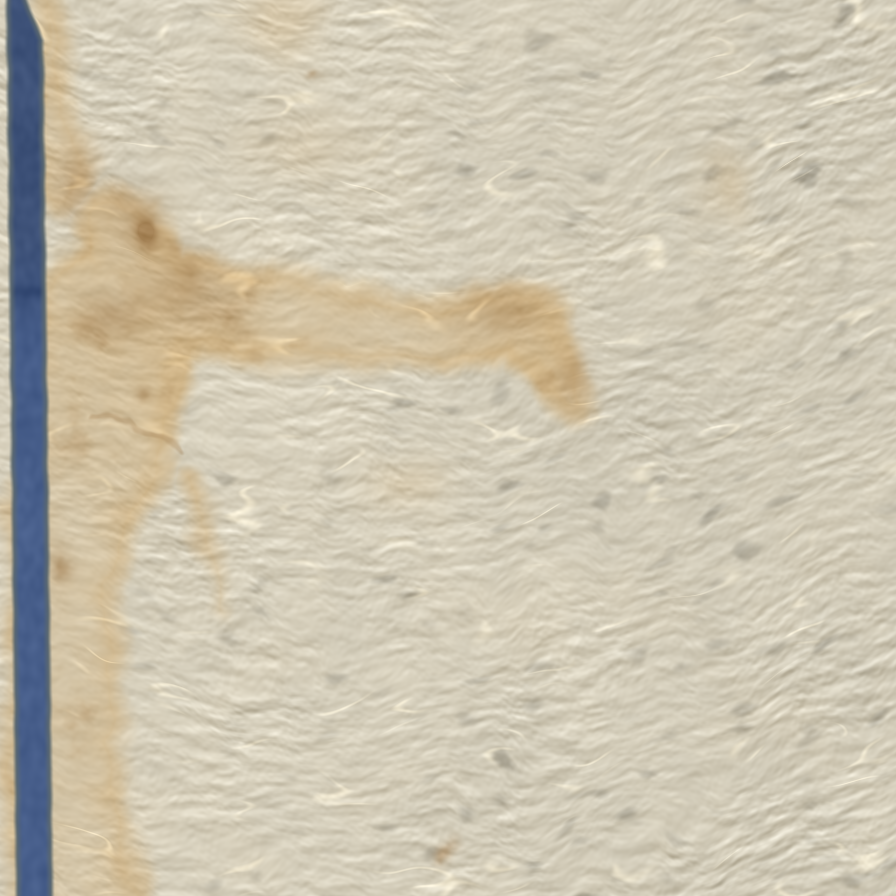
Give the GLSL for this texture, as a Shadertoy shader.

```glsl
// Fibrous aged paper with a branching tan water stain and a blue stripe at the left.
#define PAPER_LIGHT vec3(0.865, 0.835, 0.755)
#define PAPER_SHADE vec3(0.765, 0.745, 0.680)
#define STAIN_TAN   vec3(0.815, 0.710, 0.535)
#define STAIN_DEEP  vec3(0.610, 0.470, 0.295)
#define STRIPE_BLUE vec3(0.275, 0.365, 0.540)
#define STRIPE_WIDTH 0.041
#define RELIEF 0.105
#define CREASE 0.10
#define STAIN_SOFT 0.013
#define RAGGED 0.014

vec2 gradient(vec2 cell) {
    vec3 h = fract(vec3(cell.xyx) * vec3(0.1031, 0.1030, 0.0973));
    h += dot(h, h.yzx + 33.33);
    return 2.0 * fract((h.xx + h.yz) * h.zy) - 1.0;
}

// Gradient noise, roughly -1 to 1
float noise(vec2 p) {
    vec2 i = floor(p), f = p - i;
    vec2 w = f * f * f * (f * (f * 6.0 - 15.0) + 10.0);
    vec2 e = vec2(0.0, 1.0);
    float low = mix(dot(gradient(i), f), dot(gradient(i + e.yx), f - e.yx), w.x);
    float high = mix(dot(gradient(i + e), f - e), dot(gradient(i + 1.0), f - 1.0), w.x);
    return 1.5 * mix(low, high, w.y);
}

float fbm(vec2 p) {
    float sum = 0.0, amp = 0.6;
    for (int k = 0; k < 4; k++) {
        sum += amp * noise(p);
        p = mat2(1.6, 1.2, -1.2, 1.6) * p + 7.3;
        amp *= 0.5;
    }
    return sum;
}

// Bends the grain: falling at the left, rising at the right
vec2 grain(vec2 p) {
    p.y -= 0.28 * (p.x - 0.38) * (p.x - 0.38);
    return p + vec2(0.0, 0.022) * noise(p * 7.0 + 3.0) + 0.006 * noise(p * 21.0);
}

float fibres(vec2 p) {
    vec2 q = grain(p);
    return noise(q * vec2(24.0, 62.0)) + 0.55 * noise(q * vec2(53.0, 121.0) + 9.0)
         + 0.25 * noise(q * vec2(130.0, 210.0));
}

// Tapered capsule; xy is an end, z its radius
float limb(vec2 p, vec3 a, vec3 b) {
    vec2 pa = p - a.xy, ba = b.xy - a.xy;
    float t = clamp(dot(pa, ba) / dot(ba, ba), 0.0, 1.0);
    return length(pa - ba * t) - mix(a.z, b.z, t);
}

float spot(vec2 p, vec2 centre, vec2 size) {
    vec2 q = (p - centre) / size;
    return exp(-dot(q, q));
}

float stainDistance(vec2 p) {
    // Column beside the stripe
    float d = limb(p, vec3(0.05, 1.0, 0.018), vec3(0.065, 0.80, 0.04));
    d = min(d, limb(p, vec3(0.13, 0.745, 0.045), vec3(0.15, 0.66, 0.09)));
    d = min(d, limb(p, vec3(0.13, 0.65, 0.095), vec3(0.105, 0.49, 0.088)));
    d = min(d, limb(p, vec3(0.10, 0.49, 0.088), vec3(0.065, 0.35, 0.063)));
    d = min(d, limb(p, vec3(0.065, 0.35, 0.063), vec3(0.075, 0.20, 0.07)));
    d = min(d, limb(p, vec3(0.065, 0.18, 0.07), vec3(0.085, 0.0, 0.08)));
    // Arm reaching right, with its hooked end
    d = min(d, limb(p, vec3(0.22, 0.66, 0.063), vec3(0.45, 0.627, 0.046)));
    d = min(d, limb(p, vec3(0.45, 0.627, 0.046), vec3(0.585, 0.635, 0.049)));
    d = min(d, limb(p, vec3(0.585, 0.63, 0.05), vec3(0.638, 0.555, 0.026)));
    // Thin run below the body
    return min(d, limb(p, vec3(0.21, 0.47, 0.012), vec3(0.25, 0.32, 0.004)));
}

void mainImage(out vec4 fragColor, in vec2 fragCoord) {
    vec2 p = fragCoord / iResolution.xy;
    float cloud = fbm(p * 5.0 + 2.0), mottle = fbm(p * 17.0 + 11.0);
    vec2 wobble = RAGGED * vec2(fbm(p * 13.0), fbm(p * 13.0 + 40.0)) * 1.6;
    vec2 s = p + wobble;

    // Paper tone: greyer to the right, with faint warm patches
    float shade = 0.27 + 0.20 * smoothstep(0.3, 0.95, p.x) + 0.30 * cloud + 0.28 * mottle;
    vec3 col = mix(PAPER_LIGHT, PAPER_SHADE, clamp(shade, 0.0, 1.0));
    float warm = spot(s, vec2(0.31, 0.98), vec2(0.05, 0.04)) + spot(s, vec2(0.81, 0.79), vec2(0.03, 0.04))
               + 0.7 * spot(s, vec2(0.46, 0.46), vec2(0.04, 0.03)) + 0.5 * spot(s, vec2(0.33, 0.84), vec2(0.08, 0.05));
    col = mix(col, STAIN_TAN, 0.38 * clamp(warm + 0.3 * fbm(p * 8.0 + 60.0), 0.0, 1.0));

    // Stain: pale inside, stronger at the rim and in the upper body
    float d = stainDistance(s);
    float mask = smoothstep(STAIN_SOFT, -STAIN_SOFT, d);
    float rim = exp(-70.0 * abs(d + 0.018));
    float body = spot(p, vec2(0.18, 0.64), vec2(0.10, 0.15)) + spot(p, vec2(0.59, 0.62), vec2(0.09, 0.07));
    float soak = 0.43 + 0.34 * rim + 0.38 * body + 0.28 * mottle;
    col = mix(col, STAIN_TAN, mask * clamp(soak, 0.0, 1.0));

    // Brown deposits and specks
    float deposit = 0.48 * spot(s, vec2(0.083, 0.795), vec2(0.022, 0.04))
        + 0.42 * spot(s, vec2(0.15, 0.755), vec2(0.025, 0.03)) + 0.65 * spot(p, vec2(0.163, 0.742), vec2(0.01, 0.014))
        + 0.45 * spot(s, vec2(0.125, 0.645), vec2(0.03, 0.027)) + 0.40 * spot(s, vec2(0.21, 0.675), vec2(0.055, 0.045))
        + 0.50 * spot(p, vec2(0.16, 0.56), vec2(0.008)) + 0.55 * spot(s, vec2(0.07, 0.365), vec2(0.013, 0.02))
        + 0.32 * spot(s, vec2(0.56, 0.65), vec2(0.05, 0.03)) + 0.35 * spot(s, vec2(0.64, 0.58), vec2(0.018, 0.03))
        + 0.60 * spot(s, vec2(0.50, 0.055), vec2(0.009, 0.014)) + 0.45 * spot(s, vec2(0.35, 0.915), vec2(0.007, 0.005));
    float hair = limb(s, vec3(0.11, 0.535, 0.001), vec3(0.205, 0.505, 0.001));
    deposit += 0.35 * smoothstep(0.005, 0.0, hair) + mask * 0.22 * smoothstep(0.15, 0.7, mottle);
    col = mix(col, STAIN_DEEP, clamp(deposit * (0.9 + 0.6 * mottle), 0.0, 0.85));

    // Raised fibres lit from above, with scattered bright creases
    float slope = fibres(p) - fibres(p + vec2(-0.001, 0.0045));
    float rough = (0.75 + 0.5 * smoothstep(-0.3, 0.5, noise(p * 6.0 + 21.0))) * (1.0 - 0.4 * mask);
    vec2 g = grain(p);
    float crease = smoothstep(0.10, 0.0, abs(noise(g * vec2(11.0, 36.0) + 5.0))) * smoothstep(0.12, 0.6, noise(p * vec2(13.0, 22.0)));
    float fold = min(limb(s, vec3(0.30, 0.692, 0.0), vec3(0.51, 0.673, 0.0)), limb(s, vec3(0.58, 0.713, 0.0), vec3(0.97, 0.723, 0.0)));
    crease += 0.6 * exp(-260.0 * fold) * smoothstep(-0.3, 0.3, noise(p * 24.0));
    float pits = smoothstep(0.25, 0.8, noise(g * vec2(26.0, 48.0) + 31.0)) * smoothstep(-0.2, 0.4, cloud + 0.4 * p.x);
    col += RELIEF * rough * slope * vec3(0.95, 1.0, 1.08);
    col += CREASE * crease * vec3(1.0, 0.95, 0.8) - 0.13 * pits * (1.0 - mask) * vec3(1.0, 0.97, 0.9);

    // Slightly leaning stripe, its right corner cut at the top
    float left = 0.018 - 0.011 * p.y + 0.0015 * noise(vec2(3.0, p.y * 30.0));
    float right = left + STRIPE_WIDTH - 0.4 * max(p.y - 0.955, 0.0);
    float inside = min(p.x - left, right - p.x);
    vec3 ink = STRIPE_BLUE * (1.0 - 0.13 * smoothstep(0.6, 0.75, p.y));
    ink += 0.035 * mottle + 0.03 * noise(p * vec2(90.0, 60.0)) - 0.07 * spot(p, vec2(0.03, 0.675), vec2(0.04, 0.007));
    ink = mix(vec3(0.36, 0.41, 0.43), ink, smoothstep(0.0, 0.009, inside));
    col = mix(col, ink, smoothstep(-0.003, 0.003, inside));

    fragColor = vec4(clamp(col, 0.0, 1.0), 1.0);
}
```
